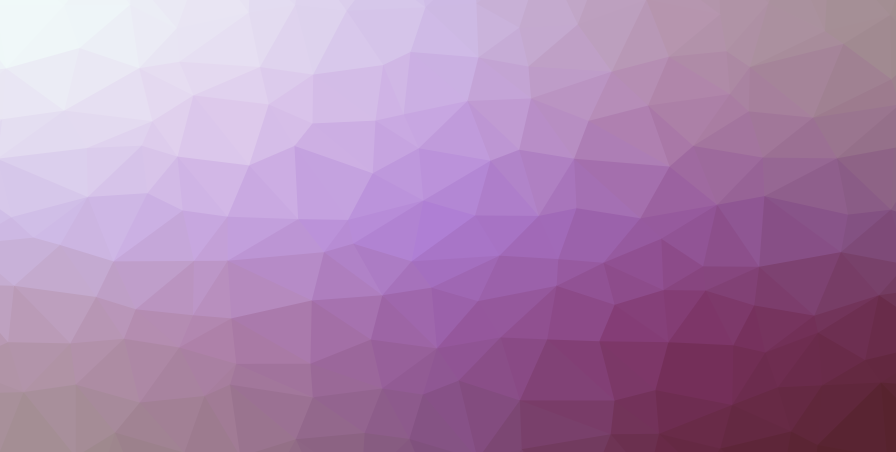
Give the GLSL for this background, as a WebGL 2 fragment shader.

```glsl
#version 300 es
precision highp float;
// Low-poly mesh of triangles shaded from white through violet to dark plum.

uniform vec2 u_resolution;
out vec4 outColor;

const vec2 CELL = vec2(0.128, 0.106); // mesh spacing, in canvas heights

float hash(vec2 p) {
  return fract(sin(dot(p, vec2(127.1, 311.7))) * 43758.5453);
}

float cross2(vec2 a, vec2 b) {
  return a.x * b.y - a.y * b.x;
}

// Jittered lattice point, in canvas heights from the upper left
vec2 meshPoint(vec2 id) {
  vec2 jitter = vec2(hash(id), hash(id + 57.3)) - 0.5;
  return (id + vec2(0.3, 0.28) + 0.76 * jitter) * CELL;
}

// Colour ramp shared by both axes
vec3 ramp(float t) {
  vec3 c = mix(vec3(0.94, 0.975, 0.975), vec3(0.88, 0.81, 0.93), smoothstep(0.04, 0.27, t));
  c = mix(c, vec3(0.68, 0.49, 0.83), clamp((t - 0.25) * 4.0, 0.0, 1.0));
  c = mix(c, vec3(0.49, 0.20, 0.40), clamp((t - 0.5) * 4.0, 0.0, 1.0));
  return mix(c, vec3(0.32, 0.13, 0.15), clamp((t - 0.75) * 4.0, 0.0, 1.0));
}

// Signed distance to the line a-b, positive on its inner side
float edgeDistance(vec2 p, vec2 a, vec2 b) {
  return cross2(b - a, p - a) / length(b - a);
}

// Adds one flat triangle, weighted by its pixel coverage
void addTriangle(inout vec4 total, vec2 p, vec2 a, vec2 b, vec2 c) {
  float inside = min(edgeDistance(p, a, b), min(edgeDistance(p, b, c), edgeDistance(p, c, a)));
  float coverage = clamp(0.5 + inside * u_resolution.y, 0.0, 1.0);
  vec2 center = (a + b + c) / 3.0;
  center.x *= u_resolution.y / u_resolution.x;
  vec3 color = 0.5 * (ramp(center.x) + ramp(center.y));
  total += vec4(color, 1.0) * coverage;
}

void main() {
  vec2 p = vec2(gl_FragCoord.x, u_resolution.y - gl_FragCoord.y) / u_resolution.y;
  vec2 home = floor(p / CELL - vec2(0.3, 0.28));
  vec4 total = vec4(0.0);

  for (int y = -1; y <= 1; y++) {
    for (int x = -1; x <= 1; x++) {
      vec2 id = home + vec2(x, y);
      vec2 a = meshPoint(id);
      vec2 b = meshPoint(id + vec2(1, 0));
      vec2 c = meshPoint(id + vec2(1, 1));
      vec2 d = meshPoint(id + vec2(0, 1));

      // Delaunay test: split along a-c when the angles at b and d sum below pi
      float angleSine = cross2(c - b, a - b) * dot(a - d, c - d)
                      + dot(c - b, a - b) * cross2(a - d, c - d);
      if (angleSine > 0.0) {
        addTriangle(total, p, a, b, c);
        addTriangle(total, p, a, c, d);
      } else {
        addTriangle(total, p, a, b, d);
        addTriangle(total, p, b, c, d);
      }
    }
  }

  outColor = vec4(total.rgb / max(total.a, 0.001), 1.0);
}
```
